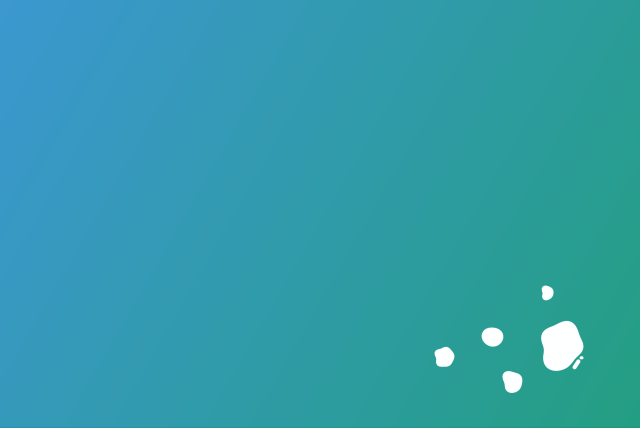
This background is drawn by a Shadertoy shader. Its source:

```glsl
// Diagonal blue-to-green gradient with a few white paint splatters at the lower right.

const vec2 CANVAS = vec2(1.5, 1.0);          // working space, height = 1
const vec3 BLUE   = vec3(0.235, 0.594, 0.815);
const vec3 GREEN  = vec3(0.140, 0.620, 0.510);
const vec3 PAINT  = vec3(0.995, 1.0, 1.0);

// Linear blend along a direction, reaching its ends in opposite corners.
vec3 diagonalGradient(vec2 p, vec2 dir, vec3 from, vec3 to) {
    float span = dot(abs(dir), CANVAS);
    float t = dot(p - 0.5 * CANVAS, dir) / span + 0.5;
    return mix(from, to, clamp(t, 0.0, 1.0));
}

vec2 complexMul(vec2 a, vec2 b) {
    return vec2(a.x * b.x - a.y * b.y, a.x * b.y + a.y * b.x);
}

// Circle whose radius is bent by five angular waves (cosine, sine weights).
float blob(vec2 p, vec2 centre, float radius, vec2 wave[5]) {
    vec2 d = p - centre;
    float dist = max(length(d), 1e-5);
    vec2 dir = d / dist;
    vec2 turn = dir;
    float bend = 1.0;
    for (int k = 0; k < 5; k++) {
        bend += dot(wave[k], turn);
        turn = complexMul(turn, dir);
    }
    return dist - radius * bend;
}

float capsule(vec2 p, vec2 a, vec2 b, float radius) {
    vec2 ab = b - a;
    float h = clamp(dot(p - a, ab) / dot(ab, ab), 0.0, 1.0);
    return length(p - a - h * ab) - radius;
}

// Signed distance to all the paint.
float splatter(vec2 p) {
    // Large splat
    float d = blob(p, vec2(1.3184, 0.1895), 0.0519, vec2[5](
        vec2(-0.060, 0.057), vec2(-0.090, 0.063), vec2(0.053, 0.014),
        vec2(-0.005, -0.056), vec2(0.045, 0.009)));

    // Small drops, from top to bottom
    d = min(d, blob(p, vec2(1.2832, 0.3154), 0.0154, vec2[5](
        vec2(-0.018, 0.024), vec2(-0.120, -0.010), vec2(0.094, 0.024),
        vec2(-0.043, 0.0), vec2(0.0))));
    d = min(d, blob(p, vec2(1.1543, 0.2129), 0.0238, vec2[5](
        vec2(0.0), vec2(0.065, -0.020), vec2(0.0, 0.020),
        vec2(0.0), vec2(0.0))));
    d = min(d, blob(p, vec2(1.0410, 0.1660), 0.0231, vec2[5](
        vec2(0.029, -0.010), vec2(-0.019, 0.006), vec2(0.019, 0.024),
        vec2(-0.029, -0.038), vec2(0.036, 0.034))));
    d = min(d, blob(p, vec2(1.2012, 0.1074), 0.0241, vec2[5](
        vec2(-0.005, 0.031), vec2(-0.065, -0.055), vec2(0.061, 0.063),
        vec2(-0.045, 0.0), vec2(0.0))));

    // Specks beside the large splat
    d = min(d, capsule(p, vec2(1.3555, 0.1555), vec2(1.3467, 0.1420), 0.0047));
    return min(d, capsule(p, vec2(1.3620, 0.1640), vec2(1.3640, 0.1640), 0.0035));
}

void mainImage(out vec4 fragColor, in vec2 fragCoord) {
    vec2 p = fragCoord / iResolution.xy * CANVAS;
    float pixel = 1.0 / iResolution.y;

    vec3 color = diagonalGradient(p, vec2(0.866, -0.5), BLUE, GREEN);

    // Faint shade along the bottom edge
    color *= 1.0 - 0.06 * (1.0 - smoothstep(0.001, 0.004, p.y));

    float cover = 1.0 - smoothstep(-0.7 * pixel, 0.7 * pixel, splatter(p));
    fragColor = vec4(mix(color, PAINT, cover), 1.0);
}
```
